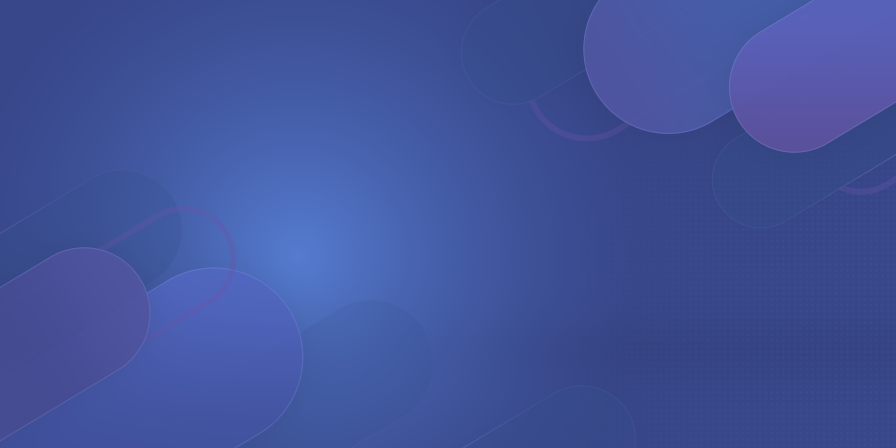
Give the GLSL for this background, as a WebGL 1 fragment shader.

```glsl
precision highp float;

uniform vec2 u_resolution;

// Lengths are fractions of the canvas height
const vec3 BASE = vec3(0.219, 0.277, 0.540);
const vec3 GLOW = vec3(0.335, 0.485, 0.815);
const vec3 TEAL = vec3(0.198, 0.300, 0.530);
const vec3 PINK = vec3(0.410, 0.325, 0.660);
const vec3 PLUM = vec3(0.315, 0.333, 0.630);
const vec3 INDIGO = vec3(0.272, 0.295, 0.570);
const vec3 VIOLET = vec3(0.255, 0.318, 0.620);
const vec3 AZURE = vec3(0.320, 0.405, 0.755);
const vec3 STEEL = vec3(0.275, 0.375, 0.670);
const vec3 MAGENTA = vec3(0.360, 0.315, 0.610);
const vec3 IRIS = vec3(0.350, 0.380, 0.725);
const vec3 RIM = vec3(0.580, 0.660, 0.930);

const vec2 GLOW_CENTER = vec2(0.664, 0.427);
const float GLOW_RADIUS = 0.78;
const float GLOW_POWER = 1.48;
const vec2 SLANT = vec2(0.857, 0.515);
const vec2 UP = vec2(0.0, 1.0);
const float RIM_WIDTH = 0.0026;
const float RIM_ALPHA = 0.19;
const float TEAL_RIM_END = 0.10;
const float TEAL_RIM_FAR = 0.36;
const float TEAL_RIM_REACH = 0.35;
const float RING_WIDTH = 0.013;
const float RING_ALPHA = 0.34;
const float SHADOW_SIZE = 0.040;
const float SHADOW_ALPHA = 0.05;
const float DOT_PITCH = 0.0130;
const float DOT_ALPHA = 0.040;
const float BAND_Y = 0.22;

// Signed distance to a round-ended bar that runs on forever along dir
float barDistance(vec2 p, vec2 center, vec2 dir, float radius) {
  vec2 q = p - center;
  return length(q - dir * max(dot(q, dir), 0.0)) - radius;
}

float coverage(float d) {
  float halfPixel = 0.6 / u_resolution.y;
  return 1.0 - smoothstep(-halfPixel, halfPixel, d);
}

// Soft shadow outside, fill inside, thin light rim along the edge
vec3 paint(vec3 col, float d, vec3 fill, float alpha, float rimAlpha) {
  float inside = coverage(d);
  float shadow = exp(-max(d, 0.0) / SHADOW_SIZE) * (1.0 - inside);
  col *= 1.0 - SHADOW_ALPHA * alpha * shadow;
  col = mix(col, fill, inside * alpha);
  float rim = coverage(abs(d + 0.5 * RIM_WIDTH) - 0.5 * RIM_WIDTH);
  return mix(col, RIM, rim * rimAlpha);
}

// Nearly opaque bar with a gradient along axis
vec3 drawBar(vec3 col, vec2 p, vec2 center, vec2 dir, float radius,
             vec3 low, vec3 high, vec2 axis, float alpha) {
  float d = barDistance(p, center, dir, radius);
  float t = smoothstep(-1.2, 1.2, dot(p - center, axis) / radius);
  return paint(col, d, mix(low, high, t), alpha, RIM_ALPHA);
}

// Faint bar whose rim brightens away from its round end
vec3 drawTealBar(vec3 col, vec2 p, vec2 center, vec2 dir, float radius,
                 float alpha) {
  float d = barDistance(p, center, dir, radius);
  float along = smoothstep(0.0, TEAL_RIM_REACH, dot(p - center, dir));
  float rimAlpha = mix(TEAL_RIM_END, TEAL_RIM_FAR, along) * alpha * 2.0;
  return paint(col, d, TEAL, alpha, rimAlpha);
}

vec3 drawRing(vec3 col, vec2 p, vec2 center, vec2 dir, float radius,
              float alpha) {
  float d = abs(barDistance(p, center, dir, radius)) - 0.5 * RING_WIDTH;
  return mix(col, PINK, coverage(d) * alpha);
}

vec3 background(vec2 p) {
  float falloff = max(1.0 - distance(p, GLOW_CENTER) / GLOW_RADIUS, 0.0);
  vec3 col = mix(BASE, GLOW, pow(falloff, GLOW_POWER));

  // Faint dark band low on the right
  float band = exp(-pow((p.y - BAND_Y) / 0.07, 2.0));
  col *= 1.0 - 0.05 * band * smoothstep(0.7, 1.5, p.x);

  // Fine dot grid fading in to the right
  vec2 cell = fract(p / DOT_PITCH) - 0.5;
  float dots = 1.0 - smoothstep(0.15, 0.45, length(cell));
  float area = smoothstep(1.1, 1.9, p.x) * (1.0 - smoothstep(0.5, 0.8, p.y));
  return mix(col, RIM, dots * area * DOT_ALPHA);
}

void main() {
  vec2 p = gl_FragCoord.xy / u_resolution.y;
  vec3 col = background(p);

  // Lower left group, running down to the left
  col = drawTealBar(col, p, vec2(0.273, 0.487), -SLANT, 0.135, 0.27);
  col = drawTealBar(col, p, vec2(0.828, 0.190), -SLANT, 0.141, 0.18);
  col = drawTealBar(col, p, vec2(1.298, 0.018), -SLANT, 0.122, 0.30);
  col = drawBar(col, p, vec2(0.477, 0.203), -SLANT, 0.200,
                VIOLET, AZURE, UP, 0.90);
  col = drawRing(col, p, vec2(0.409, 0.422), -SLANT, 0.112, RING_ALPHA);
  col = drawBar(col, p, vec2(0.188, 0.300), -SLANT, 0.148,
                INDIGO, PLUM, SLANT, 0.95);

  // Upper right group, running up to the right; teal bars hide their rings
  vec2 tealTop = vec2(1.146, 0.883);
  float clear = 1.0 - coverage(barDistance(p, tealTop, SLANT, 0.117));
  col = drawRing(col, p, vec2(1.310, 0.823), SLANT, 0.132, RING_ALPHA * clear);
  col = drawTealBar(col, p, tealTop, SLANT, 0.117, 0.33);
  col = drawBar(col, p, vec2(1.492, 0.891), SLANT, 0.190,
                PLUM, STEEL, SLANT, 0.92);
  vec2 tealSide = vec2(1.698, 0.599);
  clear = 1.0 - coverage(barDistance(p, tealSide, SLANT, 0.109));
  col = drawRing(col, p, vec2(1.922, 0.682), SLANT, 0.110, RING_ALPHA * clear);
  col = drawTealBar(col, p, tealSide, SLANT, 0.109, 0.33);
  col = drawBar(col, p, vec2(1.773, 0.805), SLANT, 0.146,
                MAGENTA, IRIS, UP, 0.96);

  gl_FragColor = vec4(col, 1.0);
}
```
